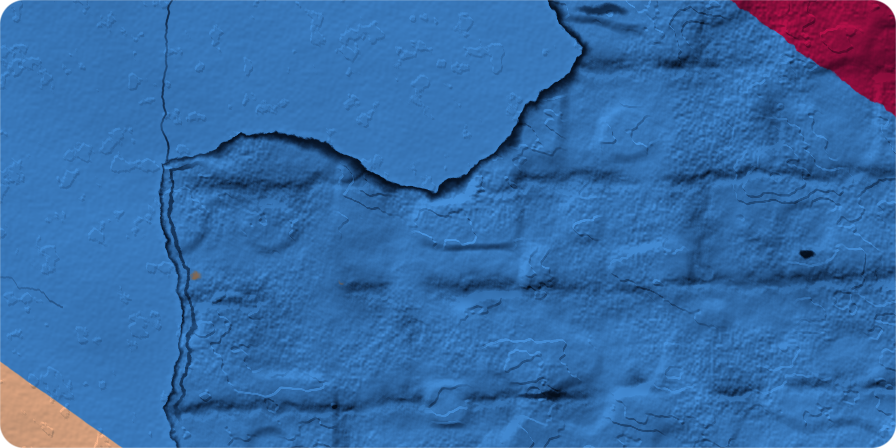
A Shadertoy shader for this texture:

```glsl
// Blue painted plaster peeling away from rough brickwork, with red and tan corner stripes.
#define BLUE vec3(0.212, 0.452, 0.705)
#define RED vec3(0.56, 0.055, 0.24)
#define TAN vec3(0.785, 0.592, 0.468)
#define COURSE 0.24
#define BRICK_WIDTH 0.80
#define GROOVE 0.015
#define ROUGHNESS 1.5
#define LIGHT_STEP vec2(-0.0025, 0.0050)
#define SHADOW_TINT vec3(1.18, 1.0, 0.88)
#define CORNER 0.055

float hash(vec2 p) {
    vec3 q = fract(vec3(p.xyx) * 0.1031);
    q += dot(q, q.yzx + 33.33);
    return fract((q.x + q.y) * q.z);
}

float noise(vec2 p) {
    vec2 i = floor(p), f = fract(p);
    f = f * f * (3.0 - 2.0 * f);
    return mix(mix(hash(i), hash(i + vec2(1, 0)), f.x),
               mix(hash(i + vec2(0, 1)), hash(i + vec2(1, 1)), f.x), f.y);
}

float fbm(vec2 p) {
    float sum = 0.0, amp = 0.5;
    for (int i = 0; i < 5; i++) {
        sum += amp * noise(p);
        p = mat2(1.6, 1.2, -1.2, 1.6) * p + 17.3;
        amp *= 0.5;
    }
    return sum;
}

// Outline of the remaining plaster sheet
const vec2 SHEET[23] = vec2[](
    vec2(1.215, 1.02), vec2(1.25, .948), vec2(1.302, .896), vec2(1.276, .844),
    vec2(1.172, .76), vec2(1.133, .688), vec2(1.068, .635), vec2(.969, .573),
    vec2(.859, .596), vec2(.794, .641), vec2(.724, .682), vec2(.638, .703),
    vec2(.534, .701), vec2(.456, .659), vec2(.359, .641), vec2(.354, .505),
    vec2(.391, .401), vec2(.406, .271), vec2(.391, .167), vec2(.372, .089),
    vec2(.391, -.02), vec2(-.3, -.3), vec2(-.3, 1.3));

// Signed distance to the sheet, negative inside
float sheetDistance(vec2 p) {
    float d = 9.0, side = 1.0;
    for (int i = 0, j = 22; i < 23; j = i, i++) {
        vec2 e = SHEET[j] - SHEET[i], w = p - SHEET[i];
        vec2 b = w - e * clamp(dot(w, e) / dot(e, e), 0.0, 1.0);
        d = min(d, dot(b, b));
        bvec3 c = bvec3(p.y >= SHEET[i].y, p.y < SHEET[j].y, e.x * w.y > e.y * w.x);
        if (all(c) || all(not(c))) side = -side;
    }
    return side * sqrt(d);
}

// Mortar depth from 0 to 1, on ragged wavering courses
float mortar(vec2 p, float width) {
    vec2 q = p + 0.045 * (vec2(fbm(p * 7.0), fbm(p * 7.0 + 40.0)) - 0.48);
    q += 0.032 * (vec2(fbm(p * 31.0), fbm(p * 31.0 + 70.0)) - 0.48);
    q.y -= 0.05 * (p.x - 1.2) * (1.0 - p.y);
    float v = (q.y - 0.115) / COURSE;
    float shift = mod(floor(v), 2.0) > 0.5 ? 0.77 : 0.92;
    float u = (q.x - shift) / BRICK_WIDTH;
    float dy = (fract(v + 0.5) - 0.5) * COURSE / width;
    float dx = (fract(u + 0.5) - 0.5) * BRICK_WIDTH / width;
    float depth = max(exp(-dy * dy), 0.7 * exp(-dx * dx));
    return depth * smoothstep(0.1, 0.65, noise(p * 11.0 + 5.0));
}

// Relief of the bricks: grooves, sharp flaking layers and patchy grit
float brickHeight(vec2 p) {
    float layers = fbm(p * vec2(7.0, 10.0) + 2.0) * 6.0;
    float flakes = floor(layers) + smoothstep(0.0, 0.10, fract(layers));
    float chipped = smoothstep(0.40, 0.65, noise(p * 10.0 + 31.0));
    float gritty = smoothstep(0.25, 0.7, fbm(p * 9.0 + 60.0));
    return 0.19 * flakes * chipped + 0.50 * fbm(p * 24.0)
         + gritty * (0.17 * noise(p * 93.0) + 0.17 * noise(p.yx * 171.0)) - 0.50 * mortar(p, GROOVE);
}

float plasterHeight(vec2 p) {
    return 0.15 * fbm(p * vec2(16.0, 24.0)) + 0.045 * noise(p * 120.0)
         + 0.10 * smoothstep(0.63, 0.70, fbm(p * 27.0 + 8.0));
}

float spot(vec2 p, vec2 centre, vec2 size) {
    return 1.0 - smoothstep(0.5, 1.2, length((p - centre) / size));
}

void mainImage(out vec4 fragColor, in vec2 fragCoord) {
    float px = 1.0 / iResolution.y;
    vec2 p = fragCoord * px;
    float grain = fbm(p * 34.0) - 0.48;
    vec2 ragged = p + 0.028 * vec2(grain, fbm(p * 30.0 + 9.0) - 0.48);
    float d = sheetDistance(ragged);
    float sheet = 1.0 - smoothstep(-px, px, d);

    // Diagonal paint stripes
    float redSide = dot(p - vec2(1.628, 1.0), vec2(0.573, 0.82)) + 0.02 * grain;
    float tanSide = dot(vec2(0.0, 0.193) - p, vec2(0.578, 0.817)) + 0.003 * grain;
    vec3 paint = mix(BLUE, RED, smoothstep(-px, px, redSide));
    paint = mix(paint, TAN, smoothstep(-px, px, tanSide));

    // Brick light with grimy courses
    float slope = brickHeight(p) - brickHeight(p + LIGHT_STEP);
    float grime = mortar(p, 2.6 * GROOVE) * (0.5 + fbm(p * 20.0 + 13.0));
    float brickLight = 0.96 + ROUGHNESS * clamp(slope, -0.40, 0.16) - 0.24 * grime;
    brickLight += 0.32 * (fbm(p * 5.0 + 3.0) - 0.5);

    // Shadow cast below the sheet, breaking up along its left side
    float below = smoothstep(0.40, 0.52, p.x);
    float reach = mix(0.014, 0.032, below) * (0.4 + noise(p * 14.0));
    float gloom = 1.0 - smoothstep(0.1, 1.0, d / reach);
    gloom *= mix(0.25 + 0.7 * noise(p * 17.0 + 4.0), 0.82, below);
    float ledge = (1.0 - smoothstep(0.002, 0.006, abs(d - 0.024))) * (1.0 - below);
    brickLight *= (1.0 - gloom) * (1.0 - 0.55 * ledge * smoothstep(0.3, 0.6, noise(p * 12.0)));
    brickLight *= 1.0 - 0.85 * spot(ragged, vec2(1.80, 0.437), vec2(0.015, 0.010));
    brickLight *= 1.0 - 0.65 * spot(ragged, vec2(1.21, 0.118), vec2(0.060, 0.010));
    brickLight *= 1.0 - 0.6 * spot(ragged, vec2(1.345, 0.978), vec2(0.060, 0.012));

    // Plaster light, hairline cracks and pale rim
    float plasterLight = 1.02 + 1.5 * (plasterHeight(p) - plasterHeight(p + LIGHT_STEP));
    plasterLight += 0.13 * (fbm(p * 4.0) - 0.5) + 0.06 * smoothstep(-0.018, -0.004, d);
    float crack = abs(p.x - 0.362 - 0.035 * (p.y - 0.64) - 0.045 * (fbm(vec2(p.y * 15.0, 2.0)) - 0.45));
    float broken = 0.25 + 0.45 * noise(p * 25.0);
    plasterLight *= 1.0 - broken * (1.0 - smoothstep(0.0005, 0.004, crack)) * step(0.64, p.y);
    float seam = abs(p.y - 0.39 + 0.55 * p.x - 0.035 * (fbm(p.xx * 22.0) - 0.48));
    plasterLight *= 1.0 - 0.4 * broken * (1.0 - smoothstep(0.0005, 0.004, seam)) * step(p.x, 0.14);

    vec3 color = paint * pow(vec3(max(mix(brickLight, plasterLight, sheet), 0.12)), SHADOW_TINT);
    float rust = spot(ragged, vec2(0.435, 0.385), vec2(0.016, 0.011)) + spot(p, vec2(0.763, 0.372), vec2(0.008));
    color = mix(color, vec3(0.62, 0.38, 0.16), 0.7 * rust * smoothstep(-0.12, 0.08, grain));

    // Rounded white corners
    vec2 halfSize = 0.5 * iResolution.xy * px;
    vec2 c = abs(p - halfSize) - halfSize + CORNER;
    float outside = length(max(c, 0.0)) - CORNER;
    fragColor = vec4(mix(color, vec3(1.0), smoothstep(-px, px, outside)), 1.0);
}
```
